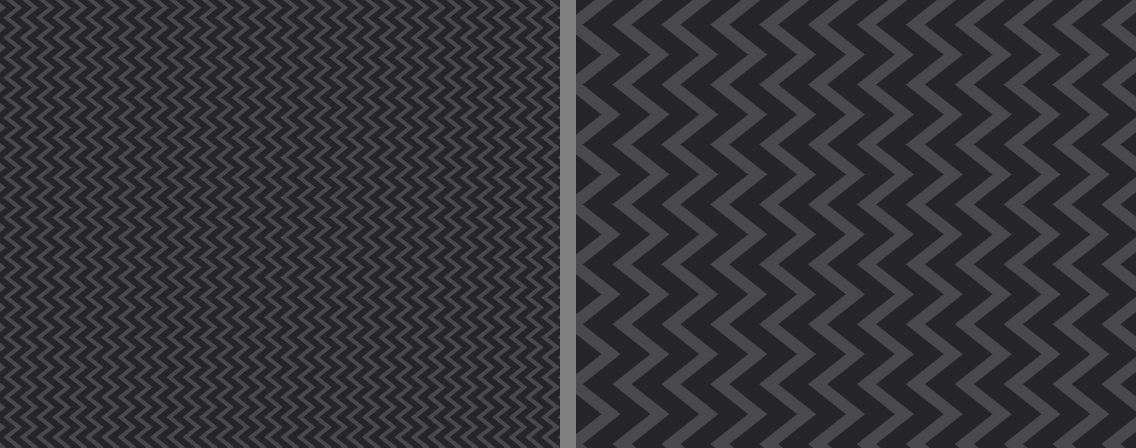
Left, the full canvas; right, a detail of the centre.
Write a Shadertoy shader that draws this pattern.

```glsl
// Vertical grey zigzag stripes on a charcoal ground.
// A triangle wave shifts each row sideways, then a repeated band
// is drawn with analytically smoothed edges.

// 0 at whole numbers, 1 halfway between them.
float triangleWave(float t) {
    return 1.0 - abs(2.0 * fract(t) - 1.0);
}

// Signed distance, in stripe spacings, to a band centred on whole numbers.
float repeatedBand(float s, float halfWidth) {
    return abs(fract(s + 0.5) - 0.5) - halfWidth;
}

void mainImage(out vec4 fragColor, in vec2 fragCoord) {
    vec2 uv = fragCoord / iResolution.xy;

    // Repeats across, and zigzags counted down from the top edge
    vec2 repeats = vec2(34.36, 22.43);
    vec2 cell = vec2(uv.x, 1.0 - uv.y) * repeats - vec2(0.394, 0.888);

    // Zigzag displacement of the stripes
    float amplitude = 0.775;
    float band = repeatedBand(cell.x - amplitude * triangleWave(cell.y), 0.195);

    // One pixel measured across the slanted edge
    vec2 gradient = vec2(1.0, 2.0 * amplitude) * repeats / iResolution.xy;
    float coverage = clamp(0.5 - band / length(gradient), 0.0, 1.0);

    vec3 charcoal = vec3(0.15, 0.15, 0.16);
    vec3 stripeGrey = vec3(0.29, 0.29, 0.30);
    fragColor = vec4(mix(charcoal, stripeGrey, coverage), 1.0);
}
```
